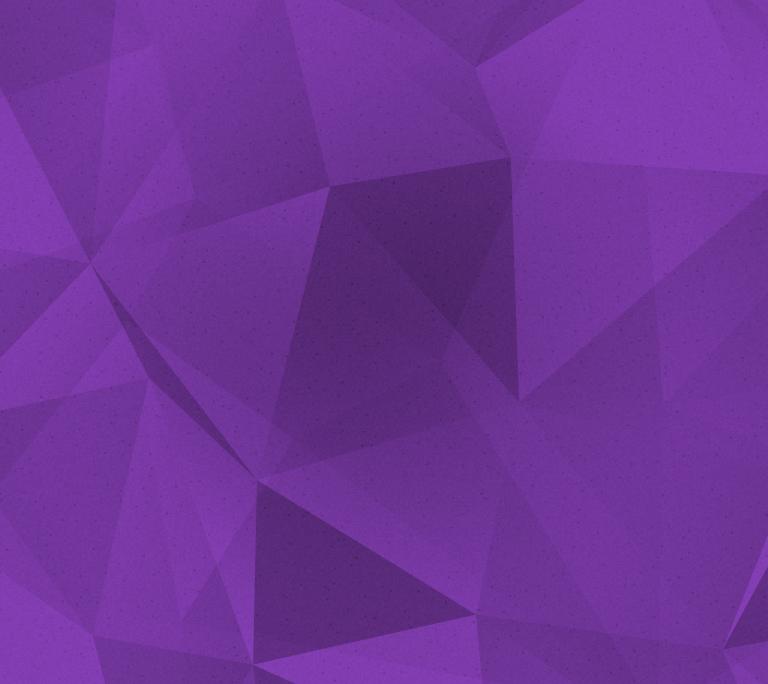
Reproduce this background procedurally as a WebGL 1 fragment shader.

```glsl
precision highp float;
// Purple low-poly backdrop: two jittered triangle meshes shade a field that
// darkens towards the middle, each facet carrying its own soft gradient.
// Fine grain and sparse cellular specks give it a paper-like surface.

uniform vec2 u_resolution;

float hash(vec2 p) {
  vec3 q = fract(vec3(p.xyx) * 0.1031);
  q += dot(q, q.yzx + 33.33);
  return fract((q.x + q.y) * q.z);
}

vec2 hash2(vec2 p) {
  return vec2(hash(p + 17.3), hash(p.yx + 71.9));
}

// Lattice corner pushed away from its regular place
vec2 corner(vec2 id) {
  return id + (hash2(id) - 0.5) * 0.84;
}

// Signed distance from p to the line a-b, positive on its left
float side(vec2 p, vec2 a, vec2 b) {
  vec2 e = b - a, r = p - a;
  return (e.x * r.y - e.y * r.x) / max(length(e), 0.001);
}

// Tone of one facet in x, its smooth-edged coverage in y
vec2 facet(vec2 p, vec2 a, vec2 b, vec2 c, vec2 seed, float blur) {
  float facing = sign(side(c, a, b));
  float inside = min(side(p, a, b) * facing,
                 min(side(p, b, c) * facing, side(p, c, a) * facing));
  float angle = 6.2832 * hash(seed + 5.7);
  float slope = dot(p - (a + b + c) / 3.0, vec2(cos(angle), sin(angle)));
  float tone = hash(seed) - 0.5 + 0.32 * slope;
  return vec2(tone, smoothstep(-blur, blur, inside));
}

// Irregular triangle mesh, tone around zero
float mesh(vec2 p, float blur) {
  vec2 sum = vec2(0.0);
  for (int j = -1; j <= 1; j++) {
    for (int i = -1; i <= 1; i++) {
      vec2 id = floor(p) + vec2(float(i), float(j));
      vec2 a = corner(id);
      vec2 b = corner(id + vec2(1.0, 0.0));
      vec2 c = corner(id + vec2(1.0, 1.0));
      vec2 d = corner(id + vec2(0.0, 1.0));
      // Choose which diagonal splits the cell
      if (hash(id + 41.2) < 0.5) {
        vec2 first = a;
        a = b; b = c; c = d; d = first;
      }
      vec2 lower = facet(p, a, b, c, id + 101.4, blur);
      vec2 upper = facet(p, a, c, d, id + 203.8, blur);
      sum += vec2(lower.x * lower.y + upper.x * upper.y, lower.y + upper.y);
    }
  }
  return sum.x / max(sum.y, 0.001);
}

// Small dark dots, one at most per cell
float specks(vec2 p) {
  float dots = 0.0;
  for (int j = -1; j <= 1; j++) {
    for (int i = -1; i <= 1; i++) {
      vec2 id = floor(p) + vec2(float(i), float(j));
      float reach = length(p - id - hash2(id + 9.1));
      dots = max(dots, hash(id + 57.6) * (1.0 - smoothstep(0.04, 0.13, reach)));
    }
  }
  return dots;
}

void main() {
  vec2 p = gl_FragCoord.xy / u_resolution.y;
  float pixel = 1.0 / u_resolution.y;
  vec2 middle = vec2(0.46 * u_resolution.x / u_resolution.y, 0.49);

  // Broad shading, dark in the middle
  float shade = mix(0.68, 0.94, smoothstep(0.0, 0.55, length(p - middle)));

  // Main facets with a fainter, larger set laid across them
  vec2 slanted = mat2(0.87, 0.5, -0.5, 0.87) * p;
  shade += 0.26 * mesh(p * 3.5 + vec2(20.3, 30.6), pixel * 2.4);
  shade += 0.09 * mesh(slanted * 2.6 + vec2(52.1, 44.7), pixel * 1.8);
  shade = clamp(shade, 0.58, 1.04);

  // Surface grain
  shade += 0.06 * (hash(floor(p * 456.0) + 3.0) - 0.5);
  shade -= 0.13 * specks(p * 48.0 + 7.0);

  gl_FragColor = vec4(vec3(0.49, 0.23, 0.67) * shade, 1.0);
}
```
